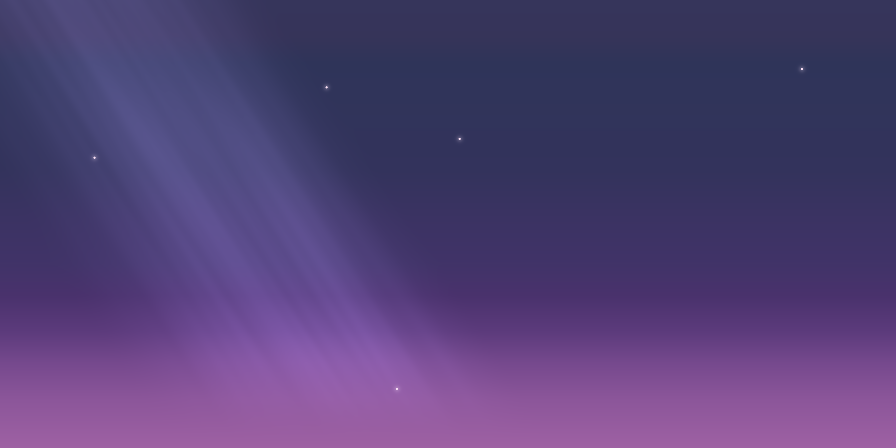
Reproduce this background procedurally as a Shadertoy shader.

```glsl
// A dusk sky: a vertical indigo-to-mauve gradient crossed by a slanted, streaky
// veil of light and a few tiny stars. The gradient blends colour stops, the
// veil is a soft band in sheared coordinates with gradient-noise streaks.

#define BEAM_SLOPE 0.64
#define BEAM_LEFT vec2(-0.27, 0.15)
#define BEAM_RIGHT vec2(0.30, 0.61)
#define BEAM_COLOR vec3(0.110, 0.095, 0.145)
#define STREAK_DEPTH 0.42
#define STAR_RADIUS 0.0026
#define STAR_GLOW 0.007
#define STAR_COLOR vec3(0.98, 0.88, 0.96)

const int STOP_COUNT = 11;
const int STAR_COUNT = 5;

// Sky stops: height above the lower edge, then colour
const vec4 SKY[STOP_COUNT] = vec4[](
    vec4(0.00, 0.620, 0.380, 0.640),
    vec4(0.11, 0.545, 0.335, 0.602),
    vec4(0.19, 0.460, 0.285, 0.553),
    vec4(0.26, 0.360, 0.230, 0.485),
    vec4(0.34, 0.288, 0.195, 0.425),
    vec4(0.41, 0.254, 0.202, 0.408),
    vec4(0.51, 0.232, 0.200, 0.388),
    vec4(0.62, 0.200, 0.200, 0.360),
    vec4(0.86, 0.184, 0.205, 0.350),
    vec4(0.92, 0.212, 0.202, 0.350),
    vec4(1.00, 0.212, 0.208, 0.358));

const vec2 STARS[STAR_COUNT] = vec2[](
    vec2(0.211, 0.648), vec2(0.729, 0.805), vec2(1.026, 0.690),
    vec2(1.790, 0.846), vec2(0.886, 0.132));

vec2 hashGradient(vec2 cell) {
    float angle = 6.2832 * fract(sin(dot(cell, vec2(127.1, 311.7))) * 43758.5);
    return vec2(cos(angle), sin(angle));
}

float gradientNoise(vec2 p) {
    vec2 cell = floor(p), f = fract(p);
    vec2 w = f * f * f * (f * (f * 6.0 - 15.0) + 10.0);
    vec2 e = vec2(0.0, 1.0);
    float a = dot(hashGradient(cell), f);
    float b = dot(hashGradient(cell + e.yx), f - e.yx);
    float c = dot(hashGradient(cell + e.xy), f - e.xy);
    float d = dot(hashGradient(cell + e.yy), f - e.yy);
    return mix(mix(a, b, w.x), mix(c, d, w.x), w.y);
}

vec3 skyColor(float height) {
    vec3 color = SKY[0].yzw;
    for (int i = 1; i < STOP_COUNT; i++) {
        float blend = clamp((height - SKY[i - 1].x) / (SKY[i].x - SKY[i - 1].x), 0.0, 1.0);
        color = mix(color, SKY[i].yzw, blend);
    }
    return color;
}

float ridge(float x, float center, float width) {
    float d = (x - center) / width;
    return exp(-d * d);
}

float beamLight(vec2 p) {
    float depth = 1.0 - p.y;
    float across = p.x - BEAM_SLOPE * depth;
    float band = smoothstep(BEAM_LEFT.x, BEAM_LEFT.y, across)
               * (1.0 - smoothstep(BEAM_RIGHT.x, BEAM_RIGHT.y, across));
    // Long streaks: high frequency across, low frequency along the veil
    float streaks = gradientNoise(vec2(across * 13.0, depth * 1.3))
                  + 0.5 * gradientNoise(vec2(across * 31.0 + 7.0, depth * 1.8));
    float crest = 0.25 * ridge(across, 0.175, 0.045) + 0.12 * ridge(across, 0.35, 0.05);
    float fade = smoothstep(0.0, 0.26, p.y) * mix(1.0, 0.78, smoothstep(0.65, 1.0, p.y));
    return band * fade * (0.95 + crest + STREAK_DEPTH * streaks);
}

float starLight(vec2 p, float pixel) {
    float light = 0.0;
    for (int i = 0; i < STAR_COUNT; i++) {
        float d = length(p - STARS[i]);
        float core = 1.0 - smoothstep(STAR_RADIUS - 0.5 * pixel, STAR_RADIUS + 0.5 * pixel, d);
        float glow = 0.22 * exp(-d * d / (STAR_GLOW * STAR_GLOW));
        light = max(light, max(core, glow));
    }
    return light;
}

void mainImage(out vec4 fragColor, in vec2 fragCoord) {
    vec2 p = fragCoord / iResolution.y;
    vec3 color = skyColor(p.y);
    color += BEAM_COLOR * beamLight(p);
    color = mix(color, STAR_COLOR, starLight(p, 1.0 / iResolution.y));
    fragColor = vec4(color, 1.0);
}
```
